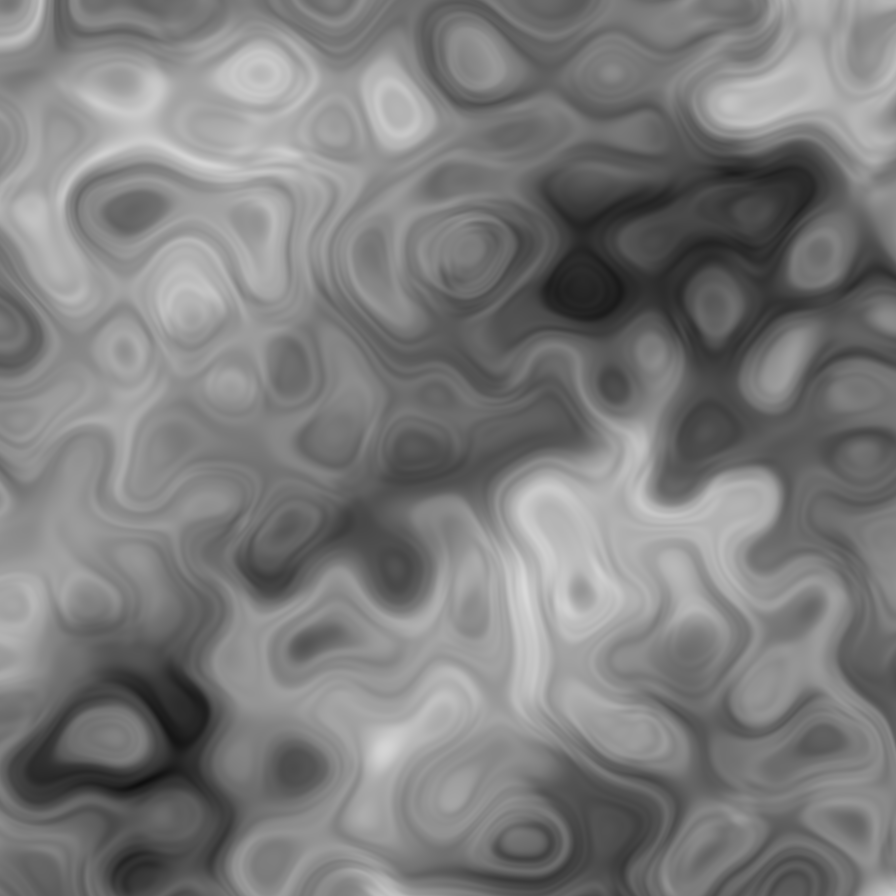
A three.js fragment shader for this texture:

```glsl
// Grey marbled smoke: layered gradient noise folded into rings and swirls by a finer noise.
#define SWIRL_SCALE 8.5
#define CLOUD_SCALE 2.5
#define FOLD 0.9
#define SIDE_FOLD 0.18
#define OCTAVES 5
#define POSITION_GROWTH 1.6
#define FOLD_GROWTH 2.0
#define GAIN 0.6
#define MEAN_GREY 0.485
#define CONTRAST 0.52

varying vec2 vUv;

// Unit gradient with a random direction for each lattice point
vec2 latticeGradient(vec2 cell) {
  vec3 h = fract(vec3(cell.xyx) * vec3(0.1031, 0.1030, 0.0973));
  h += dot(h, h.yzx + 33.33);
  float angle = 6.2832 * fract((h.x + h.y) * h.z);
  return vec2(cos(angle), sin(angle));
}

// Smooth gradient noise, centred on zero
float gradientNoise(vec2 p) {
  vec2 cell = floor(p);
  vec2 f = fract(p);
  vec2 blend = f * f * f * (f * (f * 6.0 - 15.0) + 10.0);
  vec2 e = vec2(1.0, 0.0);
  float a = dot(latticeGradient(cell), f);
  float b = dot(latticeGradient(cell + e.xy), f - e.xy);
  float c = dot(latticeGradient(cell + e.yx), f - e.yx);
  float d = dot(latticeGradient(cell + e.xx), f - e.xx);
  return mix(mix(a, b, blend.x), mix(c, d, blend.x), blend.y);
}

// Layers whose finer octaves are folded more strongly, giving nested bands
float foldedClouds(vec2 p, vec2 fold) {
  mat2 turn = mat2(0.8, 0.6, -0.6, 0.8);
  float sum = 0.0;
  float amplitude = 1.0;
  for (int i = 0; i < OCTAVES; i++) {
    sum += amplitude * gradientNoise(p + fold);
    p = turn * p * POSITION_GROWTH + vec2(17.3, 9.7);
    fold = turn * fold * FOLD_GROWTH;
    amplitude *= GAIN;
  }
  return sum;
}

void main() {
  // One dominant fold direction closes the bands into rings around each swirl
  vec2 swirlPos = vUv * SWIRL_SCALE + vec2(40.0, 23.0);
  float mainFold = gradientNoise(swirlPos);
  float sideFold = gradientNoise(swirlPos + vec2(31.4, 57.8));
  vec2 fold = FOLD * mainFold * vec2(0.8, 0.6) + SIDE_FOLD * sideFold * vec2(-0.6, 0.8);

  float clouds = foldedClouds(vUv * CLOUD_SCALE + vec2(5.2, 11.6), fold);
  float grey = clamp(MEAN_GREY + CONTRAST * clouds, 0.0, 1.0);
  gl_FragColor = vec4(vec3(grey), 1.0);
}
```
